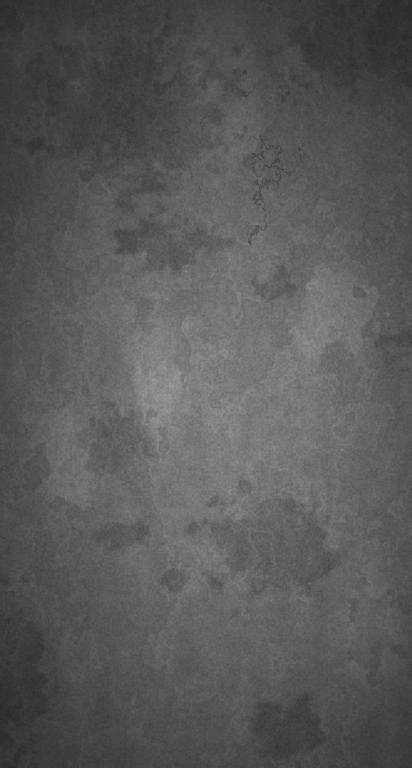
Write a WebGL 1 fragment shader that draws this texture.

```glsl
precision highp float;
uniform vec2 u_resolution;

vec2 gradient(vec2 cell) {
  vec3 h = fract(cell.xyx * vec3(0.1031, 0.1030, 0.0973));
  h += dot(h, h.yzx + 33.33);
  float angle = 6.2832 * fract((h.x + h.y) * h.z);
  return vec2(cos(angle), sin(angle));
}

float gradientNoise(vec2 p) {
  vec2 i = floor(p), f = p - i;
  vec2 s = f * f * f * (f * (f * 6.0 - 15.0) + 10.0);
  float a = dot(gradient(i), f);
  float b = dot(gradient(i + vec2(1, 0)), f - vec2(1, 0));
  float c = dot(gradient(i + vec2(0, 1)), f - vec2(0, 1));
  float d = dot(gradient(i + vec2(1, 1)), f - vec2(1, 1));
  return 1.5 * mix(mix(a, b, s.x), mix(c, d, s.x), s.y);
}

float fbm(vec2 p) {
  float sum = 0.0, amplitude = 0.5;
  for (int i = 0; i < 6; i++) {
    sum += amplitude * gradientNoise(p);
    p = mat2(1.6, 1.2, -1.2, 1.6) * p + 7.3;
    amplitude *= 0.56;
  }
  return sum;
}

// Soft ellipse whose outline is frayed by the ragged offset
float blot(vec2 uv, vec2 center, vec2 radius, float ragged) {
  return 1.0 - smoothstep(0.65, 1.15, length((uv - center) / radius) + ragged);
}

void main() {
  vec2 uv = gl_FragCoord.xy / u_resolution;
  vec2 p = uv * vec2(0.535, 1.0);

  // Broad light, brightest a little right of and below the center
  vec2 d = uv - vec2(0.55, 0.46);
  float light = 0.14 + 0.365 * exp(-2.6 * d.x * d.x - 4.0 * d.y * d.y);

  // Worn plaster: cloudy tone, vertical drips and eroded layers
  float cloud = fbm(p * vec2(9.0, 6.0) + 3.0);
  float drip = fbm(p * vec2(26.0, 7.0) + 21.0);
  float crumble = fbm(p * 34.0 + 11.0);
  float layer = cloud + 0.45 * crumble + 0.3 * drip;
  float tone = 1.0 + 0.12 * cloud + 0.10 * drip + 0.10 * crumble;
  tone -= 0.09 * smoothstep(0.04, 0.12, layer);
  tone += 0.05 * exp(-pow((layer - 0.02) / 0.025, 2.0));

  // Dark stains
  float ragged = 1.1 * crumble + 0.7 * cloud;
  float dark = blot(uv, vec2(0.68, 0.625), vec2(0.05, 0.025), ragged);
  dark += blot(uv, vec2(0.43, 0.68), vec2(0.11, 0.03), ragged);
  dark += blot(uv, vec2(0.28, 0.42), vec2(0.08, 0.05), ragged);
  dark += blot(uv, vec2(0.30, 0.30), vec2(0.08, 0.025), ragged);
  dark += blot(uv, vec2(0.42, 0.245), vec2(0.04, 0.016), ragged);
  dark += blot(uv, vec2(0.66, 0.29), vec2(0.13, 0.07), ragged);
  dark += blot(uv, vec2(0.97, 0.55), vec2(0.07, 0.03), ragged);
  dark += blot(uv, vec2(0.32, 0.85), vec2(0.20, 0.09), ragged);
  dark += blot(uv, vec2(0.90, 0.95), vec2(0.20, 0.07), ragged);
  dark += blot(uv, vec2(0.70, 0.04), vec2(0.10, 0.04), ragged);
  dark += blot(uv, vec2(0.03, 0.11), vec2(0.07, 0.10), ragged);
  tone -= 0.13 * min(dark, 1.0);

  // Pale scuffs
  float pale = blot(uv, vec2(0.06, 0.935), vec2(0.06, 0.035), ragged);
  pale += blot(uv, vec2(0.18, 0.915), vec2(0.045, 0.055), ragged);
  pale += blot(uv, vec2(0.53, 0.87), vec2(0.10, 0.11), ragged);
  pale += blot(uv, vec2(0.80, 0.59), vec2(0.13, 0.05), ragged);
  pale += blot(uv, vec2(0.16, 0.40), vec2(0.07, 0.06), ragged);
  pale += blot(uv, vec2(0.38, 0.53), vec2(0.07, 0.09), ragged);
  pale += blot(uv, vec2(0.90, 0.18), vec2(0.08, 0.07), ragged);
  tone += 0.12 * min(pale, 1.0);

  // Broken cracks, mostly in the upper middle and lower left
  float vein = abs(fbm(p * vec2(15.0, 10.0) + 40.0));
  float crackArea = blot(uv, vec2(0.61, 0.79), vec2(0.17, 0.14), 0.5 * cloud);
  crackArea += 0.6 * blot(uv, vec2(0.05, 0.33), vec2(0.10, 0.14), 0.5 * cloud);
  float crack = 1.0 - smoothstep(0.008, 0.035, vein);
  tone -= 0.22 * crack * crackArea * smoothstep(-0.15, 0.15, drip);

  // Pores and fine grain
  float pores = gradientNoise(p * 130.0 + 5.0);
  float grain = gradientNoise(p * 310.0 + 17.0);
  tone += 0.045 * pores + 0.09 * grain;

  float value = light * tone;
  gl_FragColor = vec4(value * vec3(0.995, 1.0, 1.012), 1.0);
}
```
